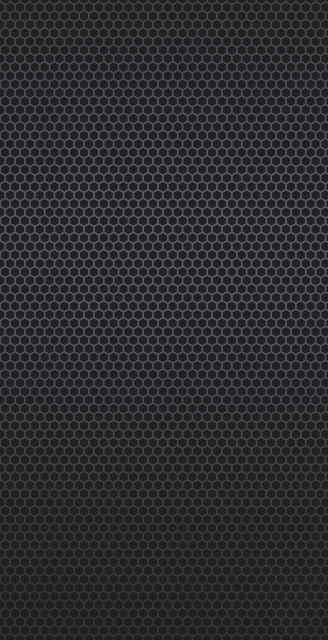
This pattern is drawn by a Shadertoy shader. Its source:

```glsl
// Dark honeycomb mesh: pointy-top hexagons in staggered rows, with thin grey walls.
// Two interleaved rectangular lattices give the nearest cell; a soft cool light
// brightens the walls above the middle and fades towards the ends.

const float ROWS        = 75.0;              // hexagon rows down the canvas
const float ROW_PITCH   = 0.8660254;         // row spacing in cell widths
const vec2  GRID_OFFSET = vec2(0.53, -0.10); // lattice shift in cell widths
const float WALL_WIDTH  = 0.17;              // wall thickness in cell widths
const vec2  LIGHT_POS   = vec2(0.62, 0.62);  // light centre, 0 to 1 on each axis
const float INNER_SHADE = 0.012;             // darkening at the top of each cell

const vec3 FILL_DIM  = vec3(0.126, 0.127, 0.128);
const vec3 FILL_LIT  = vec3(0.136, 0.134, 0.154);
const vec3 WALL_DIM  = vec3(0.200, 0.202, 0.203);
const vec3 WALL_LIT  = vec3(0.365, 0.362, 0.392);

// Offset from the centre of the nearest hexagon; cells are one unit wide.
vec2 hexLocal(vec2 p) {
    vec2 period = vec2(1.0, 2.0 * ROW_PITCH);
    vec2 a = mod(p, period) - 0.5 * period;
    vec2 b = mod(p - 0.5 * period, period) - 0.5 * period;
    return dot(a, a) < dot(b, b) ? a : b;
}

// Distance from a point inside the cell to its nearest edge.
float hexEdgeDistance(vec2 local) {
    vec2 q = abs(local);
    return 0.5 - max(q.x, dot(q, vec2(0.5, ROW_PITCH)));
}

// Broad, faint unevenness from layered sines, about -1 to 1.
float unevenness(vec2 p) {
    return 0.5 * sin(p.x * 5.0 + 2.0 * sin(p.y * 4.0))
         + 0.3 * sin(p.y * 13.0 - p.x * 7.0)
         + 0.2 * sin(p.x * 23.0 + p.y * 17.0);
}

// Wide vertical glow, a little stronger towards the right.
float glow(vec2 uv) {
    vec2 d = uv - LIGHT_POS;
    float spread = d.y > 0.0 ? 0.27 : 0.23;
    float band = exp(-0.5 * d.y * d.y / (spread * spread));
    return band * (1.0 - 0.35 * d.x * d.x);
}

void mainImage(out vec4 fragColor, in vec2 fragCoord) {
    vec2 uv = fragCoord / iResolution.xy;
    float cellsPerHeight = ROWS * ROW_PITCH;
    vec2 p = vec2(fragCoord.x, iResolution.y - fragCoord.y) / iResolution.y;
    float pixel = cellsPerHeight / iResolution.y;

    // Cell geometry
    vec2 local = hexLocal(p * cellsPerHeight - GRID_OFFSET);
    float edge = hexEdgeDistance(local);
    float halfWall = 0.5 * WALL_WIDTH;
    float wall = 1.0 - smoothstep(halfWall - 0.6 * pixel, halfWall + 0.6 * pixel, edge);

    // Light and tone
    float light = clamp(glow(uv) + 0.03 * unevenness(p), 0.0, 1.0);
    vec3 fill = mix(FILL_DIM, FILL_LIT, light);
    fill -= INNER_SHADE * light * smoothstep(0.3, -0.5, local.y);
    vec3 wallColor = mix(WALL_DIM, WALL_LIT, light);

    fragColor = vec4(mix(fill, wallColor, wall), 1.0);
}
```
